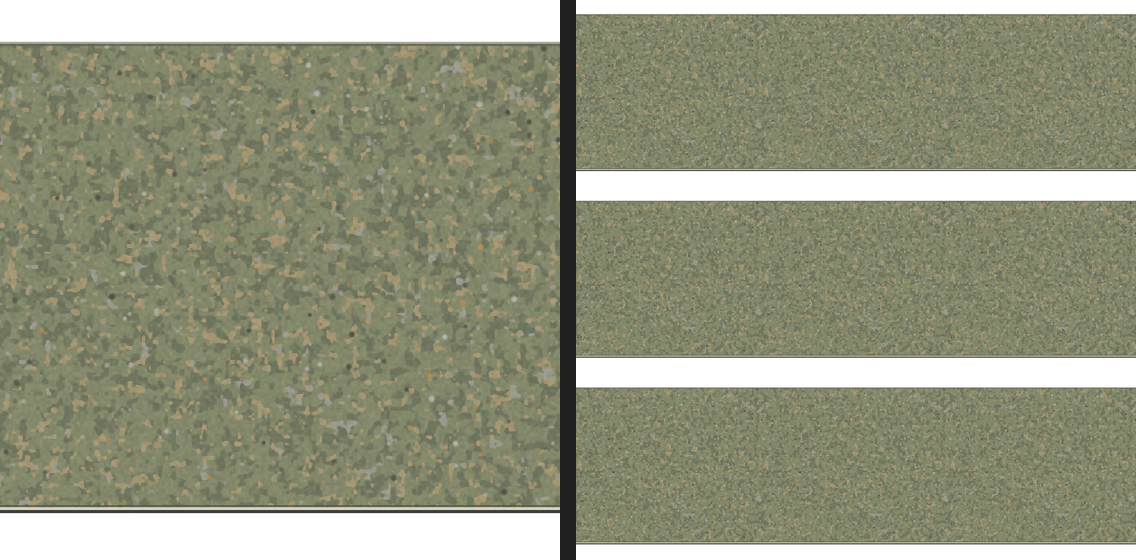
Left, the tile; right, the same tile 3 across and 3 down.
This texture is drawn by a WebGL 2 fragment shader. Its source:

```glsl
#version 300 es
precision highp float;
// Speckled olive stone: a wide band of mottled grains between white margins,
// trimmed by thin edge lines. Wrapping value noise makes the blotches,
// and a jittered wrapping grid scatters rarer dark, pale and orange specks.

uniform vec2 u_resolution;
out vec4 fragColor;

const vec3 OLIVE = vec3(0.515, 0.535, 0.42);
const vec3 MOSS = vec3(0.438, 0.46, 0.37);
const vec3 SAND = vec3(0.65, 0.59, 0.45);
const vec3 ASH = vec3(0.60, 0.61, 0.56);
const vec3 CHARCOAL = vec3(0.29, 0.29, 0.25);
const vec3 PALE = vec3(0.72, 0.74, 0.71);
const vec3 OCHRE = vec3(0.74, 0.56, 0.30);
const vec3 WHITE = vec3(1.0);

const float BAND_BOTTOM = 0.0835;
const float BAND_TOP = 0.9255;

// Integer hash of a cell and a seed, giving a value from 0 to 1.
float hash(vec2 cell, float seed) {
  uvec3 q = uvec3(cell, seed) * uvec3(1597u, 3571u, 7919u);
  uint h = q.x ^ (q.y << 8) ^ (q.z << 16);
  h = (h ^ (h >> 16)) * 0x7feb352du;
  h = (h ^ (h >> 15)) * 0x846ca68bu;
  h ^= h >> 16;
  return float(h >> 8) / 16777216.0;
}

// Value noise that repeats after a whole number of cells.
float wrapNoise(vec2 uv, float cells, float seed) {
  vec2 p = uv * cells;
  vec2 i = floor(p);
  vec2 f = fract(p);
  f = f * f * (3.0 - 2.0 * f);
  vec2 a = mod(i, cells);
  vec2 b = mod(i + 1.0, cells);
  float low = mix(hash(a, seed), hash(vec2(b.x, a.y), seed), f.x);
  float high = mix(hash(vec2(a.x, b.y), seed), hash(b, seed), f.x);
  return mix(low, high, f.y);
}

// Coarse blotches with a ragged finer layer.
float blotches(vec2 uv, float cells, float seed) {
  return 0.64 * wrapNoise(uv, cells, seed)
       + 0.36 * wrapNoise(uv, cells * 2.0, seed + 1.0);
}

// Mottled ground with moss patches and sandy or ashen grains.
vec3 mottledStone(vec2 uv) {
  float moss = smoothstep(0.50, 0.66, blotches(uv, 74.0, 1.0));
  float grain = smoothstep(0.62, 0.76, blotches(uv, 82.0, 5.0));
  float ashen = smoothstep(0.62, 0.76, wrapNoise(uv, 48.0, 9.0));
  float fine = wrapNoise(uv, 192.0, 11.0) - 0.5;
  vec3 color = mix(OLIVE, MOSS, moss);
  color = mix(color, mix(SAND, ASH, ashen), grain);
  return color + fine * vec3(0.06, 0.055, 0.05);
}

// Sparse soft specks, one candidate per cell.
vec3 addSpecks(vec3 color, vec2 uv, float cells, float share) {
  vec2 p = uv * cells;
  vec2 home = floor(p);
  for (int y = -1; y <= 1; y++) {
    for (int x = -1; x <= 1; x++) {
      vec2 cell = home + vec2(x, y);
      vec2 id = mod(cell, cells);
      vec2 center = cell + vec2(hash(id, 21.0), hash(id, 22.0));
      float radius = mix(0.14, 0.28, hash(id, 23.0));
      float kind = hash(id, 24.0);
      vec3 tint = kind < 0.45 ? CHARCOAL : (kind < 0.75 ? PALE : OCHRE);
      float present = step(hash(id, 25.0), share);
      float cover = 1.0 - smoothstep(0.25 * radius, radius, length(p - center));
      color = mix(color, tint, cover * present * mix(0.4, 0.9, hash(id, 26.0)));
    }
  }
  return color;
}

// Coverage of a horizontal line with smoothed sides.
float lineMask(float y, float center, float halfWidth, float blur) {
  return 1.0 - smoothstep(halfWidth - blur, halfWidth + blur, abs(y - center));
}

// Thin dark and light trims along both sides of the band.
vec3 addTrims(vec3 color, float y, float blur) {
  color = mix(color, MOSS * 0.85, 0.8 * lineMask(y, 0.9200, 0.0020, blur));
  color = mix(color, ASH * 1.1, lineMask(y, 0.9242, 0.0022, blur));
  color = mix(color, MOSS * 0.75, 0.8 * lineMask(y, 0.0962, 0.0018, blur));
  color = mix(color, vec3(0.84, 0.83, 0.74), lineMask(y, 0.0918, 0.0024, blur));
  return mix(color, vec3(0.24, 0.23, 0.24), lineMask(y, 0.0862, 0.0028, blur));
}

void main() {
  vec2 uv = gl_FragCoord.xy / u_resolution;
  float blur = max(0.001, 0.6 / u_resolution.y);

  vec3 stone = addSpecks(mottledStone(uv), uv, 32.0, 0.13);
  stone = addTrims(stone, uv.y, blur);

  float band = smoothstep(BAND_BOTTOM - blur, BAND_BOTTOM + blur, uv.y)
             * (1.0 - smoothstep(BAND_TOP - blur, BAND_TOP + blur, uv.y));
  fragColor = vec4(mix(WHITE, stone, band), 1.0);
}
```
